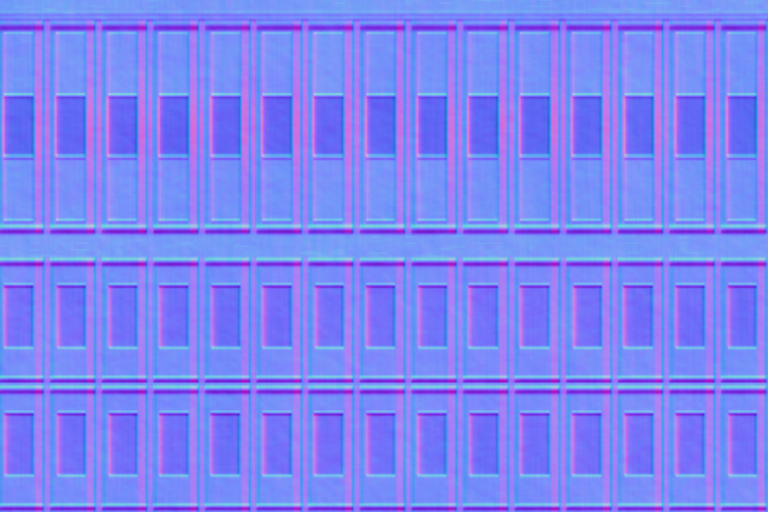
This texture map is drawn by a Shadertoy shader. Its source:

```glsl
// Tangent-space normal map of a panelled wall: one tall row and two short rows of moulded panels
#define PITCH 10.08      // column spacing, canvas height = 100
#define COLUMN_START 0.5 // gap kept left of each panel
#define SHORT_PITCH 24.95 // spacing of the two short rows
#define SHORT_SPLIT 74.9 // where the second short row begins
#define BASE_TILT vec2(-0.06, 0.10)
#define BAND_TILT vec2(-0.05, 0.21)
#define INSET_TILT vec2(-0.12, -0.12)
#define DEEP_TILT vec2(-0.25, -0.20)
#define STILE_TILT vec2(0.46, -0.11)
#define WEAR 0.14
#define JITTER 0.45

float hash(vec2 p) { return fract(sin(dot(p, vec2(127.1, 311.7))) * 43758.545); }

float noise(vec2 p) {
    vec2 i = floor(p), f = fract(p);
    f = f * f * (3.0 - 2.0 * f);
    return mix(mix(hash(i), hash(i + vec2(1, 0)), f.x),
               mix(hash(i + vec2(0, 1)), hash(i + vec2(1, 1)), f.x), f.y);
}

float fbm(vec2 p) {
    float sum = 0.0, amp = 0.5;
    for (int i = 0; i < 4; i++) {
        sum += amp * noise(p);
        p = p * 2.03 + 7.1;
        amp *= 0.5;
    }
    return sum;
}

// Soft interval and soft line
float span(float x, float lo, float hi, float w) {
    return smoothstep(lo - w, lo + w, x) * (1.0 - smoothstep(hi - w, hi + w, x));
}
float bump(float x, float w) { x /= w; return exp(-x * x); }

// Raised horizontal strip: its upper side faces up, its lower side faces down
float moulding(float y, float centre, float h, float up, float down) {
    return up * bump(y - centre + h, 0.75 * h) - down * bump(y - centre - h, 0.95 * h);
}

// Sunken rectangle: flat floor tilt, left wall with a soft foot, right wall
void inset(inout vec2 tilt, vec2 p, vec2 lo, vec2 hi, vec2 floorTilt, float wall) {
    float rows = span(p.y, lo.y, hi.y, 0.25);
    float inside = rows * span(p.x, lo.x, hi.x, 0.25);
    tilt = mix(tilt, floorTilt, inside);
    tilt.x += wall * rows * (bump(p.x - lo.x, 0.42) - 0.9 * bump(p.x - hi.x, 0.35));
    tilt.x += 0.5 * wall * inside * bump(p.x - lo.x, 1.1);
}

// Vertical stiles beside each panel
vec2 stiles(float x) {
    float face = span(x, 6.9, 8.2, 0.3) + 0.85 * span(x, 8.85, 9.7, 0.25);
    float grooves = 0.42 * bump(x - 8.45, 0.27) + 0.36 * bump(x - 0.15, 0.32);
    return STILE_TILT * face - vec2(grooves, -0.25 * grooves);
}

void tallRow(inout vec2 tilt, vec2 p, float ledge, float shift) {
    float rows = span(p.y, 4.0, 45.5, 0.3);
    float glow = bump(p.y - 24.7, 8.0);
    tilt += rows * stiles(p.x) * (0.85 + 0.2 * glow);
    tilt += glow * vec2(0.2, -0.1) * (span(p.x, 6.8, 9.6, 0.4) + bump(p.x - 0.6, 0.5));
    float left = 1.0 + shift, right = 6.5 + 0.4 * shift;
    inset(tilt, p, vec2(left, 6.2), vec2(right, 43.3), vec2(-0.07, 0.15), 0.24);
    inset(tilt, p, vec2(left, 18.9), vec2(right, 30.6), DEEP_TILT, 0.46);
    float inner = span(p.x, left - 0.1, right + 0.1, 0.3);
    tilt.y += inner * (moulding(p.y, 18.7, 0.32, 0.5, 0.3) + moulding(p.y, 30.7, -0.35, -0.42, -0.55)
                     + moulding(p.y, 43.2, 0.32, 0.4, 0.22) + 0.35 * bump(p.y - 6.4, 0.3));
    tilt.y += ledge * (moulding(p.y, 4.8, 0.65, 0.3, 0.78) + moulding(p.y, 44.7, 0.55, 0.55, 0.85));
    tilt.x += 0.42 * bump(p.x + 0.1, 0.55) * (bump(p.y - 5.3, 0.7) + bump(p.y - 45.0, 0.6));
}

void shortRow(inout vec2 tilt, vec2 p, float ledge, float shift) {
    tilt += span(p.y, 50.4, 75.5, 0.3) * stiles(p.x) * 0.82;
    float left = 1.1 + shift, right = 6.4 + 0.4 * shift;
    inset(tilt, p, vec2(left, 55.9), vec2(right, 67.8), INSET_TILT, 0.46);
    float inner = span(p.x, left - 0.2, right + 0.2, 0.3);
    tilt.y += inner * (moulding(p.y, 55.7, 0.3, 0.38, 0.58) + 0.48 * bump(p.y - 67.9, 0.35));
    tilt.y += ledge * (moulding(p.y, 51.1, 0.5, 0.55, 0.82) + moulding(p.y, 74.0, 0.42, 0.5, 0.85));
    tilt.x += 0.42 * bump(p.x + 0.1, 0.55) * (bump(p.y - 51.4, 0.7) + bump(p.y - 74.2, 0.5));
}

void mainImage(out vec4 fragColor, in vec2 fragCoord) {
    vec2 uv = fragCoord / iResolution.xy;
    vec2 wall = vec2(uv.x * 150.0, (1.0 - uv.y) * 100.0);

    // Column and row cell
    float column = floor((wall.x + COLUMN_START) / PITCH);
    vec2 p = vec2(mod(wall.x + COLUMN_START, PITCH) - COLUMN_START, wall.y);
    float second = step(SHORT_SPLIT, wall.y);
    p.y -= second * SHORT_PITCH;
    float shift = JITTER * (hash(vec2(column, second + 3.0 * step(48.0, wall.y))) - 0.4);
    float ledge = mix(0.25, 1.0, span(p.x, -0.3, 8.5, 0.3));

    // Plain bands, then panels
    float plain = span(wall.y, -9.0, 3.8, 0.3) + span(wall.y, 45.8, 50.3, 0.3);
    vec2 tilt = mix(BASE_TILT, BAND_TILT, plain);
    if (wall.y < 48.0) tallRow(tilt, p, ledge, shift);
    else shortRow(tilt, p, ledge, shift);
    tilt.y += moulding(wall.y, 2.6, 0.35, 0.1, 0.25) - 0.45 * bump(wall.y - 3.9, 0.4);

    // Broad warping, dents, vertical grain and faint scratches
    vec2 q = wall * 0.45;
    float here = fbm(q);
    vec2 dents = vec2(here - fbm(q + vec2(0.3, 0)), fbm(q + vec2(0, 0.3)) - here);
    vec2 warp = vec2(noise(wall * 0.09), noise(wall * 0.11 + 19.0)) - 0.5;
    float grain = noise(wall * vec2(2.4, 0.12)) - 0.5;
    float scratch = smoothstep(0.7, 0.95, noise(wall * vec2(0.3, 1.6) + 31.0));
    tilt += WEAR * (1.8 * dents + 0.6 * warp + vec2(0.7 * grain, 0.5 * scratch * (0.3 + plain)));

    tilt *= min(1.0, 0.9 / max(length(tilt), 0.001));
    vec3 normal = vec3(tilt, sqrt(1.0 - dot(tilt, tilt)) - 0.03);
    fragColor = vec4(0.5 + 0.5 * normal, 1.0);
}
```
